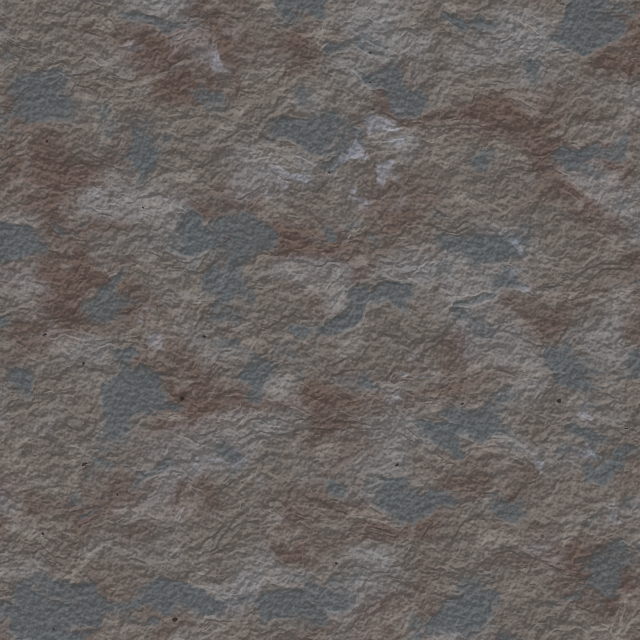
Give the GLSL for this texture, as a three.js fragment shader.

```glsl
varying vec2 vUv;

const vec3 EARTH = vec3(0.410, 0.385, 0.368);
const vec3 RUST = vec3(0.362, 0.302, 0.280);
const vec3 ASH = vec3(0.482, 0.482, 0.490);
const vec3 SLATE = vec3(0.345, 0.362, 0.374);
const vec3 CRUST = vec3(0.485, 0.462, 0.445);
const vec3 CHALK = vec3(0.560, 0.570, 0.620);
const vec3 HOLE = vec3(0.160, 0.140, 0.135);
const vec2 LIGHT_DIR = vec2(-0.35, 0.94);

vec2 hash2(vec2 p) {
  vec3 q = fract(vec3(p.xyx) * vec3(0.1031, 0.1030, 0.0973));
  q += dot(q, q.yzx + 33.33);
  return fract((q.xx + q.yz) * q.zy);
}

float cornerRamp(vec2 cell, vec2 corner, vec2 f) {
  float angle = 6.28318 * hash2(cell + corner).x;
  return dot(vec2(cos(angle), sin(angle)), f - corner);
}

float gradientNoise(vec2 p) {
  vec2 cell = floor(p);
  vec2 f = p - cell;
  vec2 u = f * f * f * (f * (f * 6.0 - 15.0) + 10.0);
  float low = mix(cornerRamp(cell, vec2(0.0), f), cornerRamp(cell, vec2(1.0, 0.0), f), u.x);
  float high = mix(cornerRamp(cell, vec2(0.0, 1.0), f), cornerRamp(cell, vec2(1.0), f), u.x);
  return 1.4 * mix(low, high, u.y);
}

float fbm(vec2 p, int octaves) {
  float sum = 0.0;
  float gain = 0.6;
  for (int i = 0; i < 6; i++) {
    if (i >= octaves) break;
    sum += gain * gradientNoise(p);
    p = mat2(1.94, 0.50, -0.50, 1.94) * p + 17.3;
    gain *= 0.5;
  }
  return sum;
}

vec2 warp(vec2 uv, float amount) {
  vec2 p = uv * 9.0;
  return uv + amount * vec2(fbm(p + 3.1, 4), fbm(p + 41.7, 4));
}

// Flat steps with short risers, like split layers of stone
float terrace(float height, float steps) {
  float x = height * steps;
  return (floor(x) + smoothstep(0.6, 1.0, fract(x))) / steps;
}

// Smooth islands stretched sideways
float slateMask(vec2 p) {
  float islands = fbm(p * vec2(7.0, 10.5) + 63.0, 5);
  return smoothstep(0.13, 0.31, islands);
}

float relief(vec2 uv) {
  vec2 p = warp(uv, 0.035);
  float slate = slateMask(p);
  float broad = fbm(p * vec2(6.0, 9.0) + 8.0, 5);
  float flakes = terrace(fbm(p * vec2(9.0, 13.0) + 25.0, 5), 3.0);
  float crumbs = fbm(uv * vec2(42.0, 50.0) + 5.0, 3);
  float grain = fbm(uv * 105.0, 2);
  float rough = 1.0 - 0.75 * slate;
  return 0.020 * broad * rough + 0.026 * flakes * rough
    + 0.010 * crumbs * rough + 0.0064 * grain - 0.007 * slate;
}

float slopeLight(vec2 uv, float reach) {
  float rise = (relief(uv) - relief(uv + LIGHT_DIR * reach)) / reach;
  return rise / (1.0 + 0.8 * abs(rise));
}

// Sparse ragged holes, at most one in each grid cell
float pitMask(vec2 uv, float cells, float share) {
  vec2 p = uv * cells + 0.12 * fbm(uv * 80.0, 2);
  vec2 cell = floor(p);
  vec2 chance = hash2(cell + 91.0);
  vec2 center = 0.3 + 0.4 * hash2(cell + 12.0);
  float radius = mix(0.05, 0.16, pow(chance.y, 4.0));
  float dist = length((p - cell - center) * vec2(0.8, 1.2));
  return step(chance.x, share) * (1.0 - smoothstep(radius * 0.5, radius, dist));
}

vec3 stoneColor(vec2 uv) {
  vec2 p = warp(uv, 0.035);
  float rust = smoothstep(-0.08, 0.38, fbm(p * vec2(5.0, 7.0) + 110.0, 5));
  float ash = smoothstep(-0.06, 0.42, fbm(p * vec2(6.0, 8.0) + 150.0, 6));
  float crust = smoothstep(0.05, 0.40, fbm(p * vec2(15.0, 22.0) + 230.0, 5));
  float chalkArea = smoothstep(0.22, 0.45, fbm(uv * 6.0 + 190.0, 3));
  float chalk = chalkArea * smoothstep(0.05, 0.3, fbm(p * vec2(28.0, 34.0), 4));
  vec3 color = mix(EARTH, RUST, 0.8 * rust);
  color = mix(color, ASH, 0.7 * ash);
  color = mix(color, CRUST, 0.6 * crust);
  color = mix(color, SLATE, 0.85 * slateMask(p));
  return mix(color, CHALK, 0.55 * chalk);
}

void main() {
  vec3 color = stoneColor(vUv);

  // Raking light and fine speckle
  color *= 1.0 + 0.23 * slopeLight(vUv, 0.0020);
  color *= 1.0 + 0.17 * fbm(vUv * 160.0 + 70.0, 2);

  // Pits
  color = mix(color, HOLE, 0.8 * pitMask(vUv, 20.0, 0.05));
  gl_FragColor = vec4(color, 1.0);
}
```
